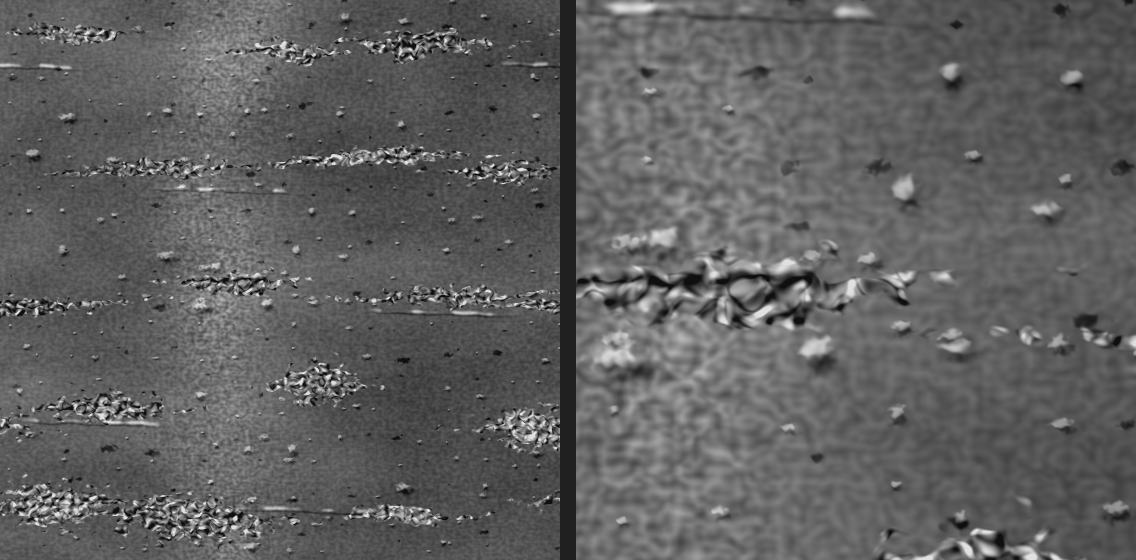
Left: the whole. Right: its middle third, enlarged.
Give the GLSL for this texture, as a WebGL 1 fragment shader.

```glsl
precision highp float;

uniform vec2 u_resolution;

#define LEFT_GRAY 0.362
#define RIGHT_GRAY 0.315
#define SHEEN_X 0.41
#define SHEEN_WIDTH 0.085
#define SHEEN_GAIN 0.1
#define GRAIN_GAIN 0.13
#define CRUST_GRAY 0.45
#define RELIEF_GAIN 0.46
#define CREVICE_DEPTH 0.24
#define SPECK_CELLS 12.0
#define SPECK_SHARE 0.7

float hash(vec2 p) {
  vec3 q = fract(vec3(p.xyx) * 0.1031);
  q += dot(q, q.yzx + 33.33);
  return fract((q.x + q.y) * q.z);
}

// Dot product of a random unit gradient with the offset from its corner
float corner(vec2 cell, vec2 offset) {
  float angle = 6.2832 * hash(cell + 50.0);
  return dot(vec2(cos(angle), sin(angle)), offset);
}

float noise(vec2 p) {
  vec2 i = floor(p), f = p - i;
  vec2 s = f * f * f * (f * (f * 6.0 - 15.0) + 10.0);
  vec2 x = vec2(1.0, 0.0), y = vec2(0.0, 1.0);
  return mix(mix(corner(i, f), corner(i + x, f - x), s.x),
             mix(corner(i + y, f - y), corner(i + 1.0, f - 1.0), s.x), s.y);
}

// Dull metal: soft clouds, a vertical sheen, grain and a faint weave
float plate(vec2 p) {
  float gray = mix(LEFT_GRAY, RIGHT_GRAY, smoothstep(0.42, 0.72, p.x));
  float d = (p.x - SHEEN_X - 0.06 * noise(vec2(3.0 * p.y, 2.5))) / SHEEN_WIDTH;
  float sheen = exp(-d * d) * (0.9 + 1.0 * noise(p * vec2(9.0, 5.0)));
  vec2 warped = p + 0.004 * vec2(noise(p * 50.0), noise(p * 50.0 + 4.0));
  float grain = noise(warped * vec2(135.0, 165.0)) + 0.6 * noise(warped * 80.0 + 5.0);
  float weave = noise(p * vec2(22.0, 210.0)) + 0.6 * noise(p * vec2(190.0, 16.0));
  float clouds = noise(p * vec2(3.0, 5.0) + 3.0) + 0.5 * noise(p * vec2(9.0, 16.0));
  gray += 0.1 * clouds + SHEEN_GAIN * sheen;
  return gray + (GRAIN_GAIN * grain + 0.035 * weave) * (0.65 + 1.0 * sheen);
}

// Rough grains lit from above, with bright tops and dark crevices
float crust(vec2 p) {
  vec2 warp = vec2(noise(p * 55.0), noise(p * 55.0 + 7.0));
  vec2 q = (p + 0.006 * warp) * vec2(78.0, 100.0);
  vec2 light = vec2(-0.2, 0.3);
  float relief = noise(q - light) - noise(q + light);
  float crevice = 1.0 - smoothstep(0.0, 0.2, abs(noise(q * 0.8 + 9.0)));
  float tops = smoothstep(0.08, 0.45, noise(q * 1.3 + 21.0));
  return CRUST_GRAY + RELIEF_GAIN * relief + 0.3 * noise(q * 1.9)
       + 0.4 * tops - CREVICE_DEPTH * crevice + 0.2 * noise(p * 8.0);
}

float lens(vec2 d, vec2 size) {
  return 1.0 - length(d / size);
}

// Small raised or sunken flecks, one at most in each grid cell
float specks(vec2 p) {
  vec2 cell = floor(p * SPECK_CELLS);
  vec2 spot = vec2(hash(cell + 11.0), hash(cell + 23.0));
  vec2 d = p - (cell + 0.25 + 0.5 * spot) / SPECK_CELLS;
  float big = hash(cell + 37.0);
  float radius = 0.003 + 0.004 * big * big * big;
  d /= radius * vec2(1.0 + 1.4 * hash(cell + 41.0), 1.0);
  d += 0.9 * noise(p * 150.0);
  float body = exp(-dot(d, d) * dot(d, d));
  vec2 below = d + vec2(-0.5, 1.5);
  float shade = exp(-dot(below, below));
  float raised = step(0.42, hash(cell + 53.0));
  float tone = mix(-0.23 * body, 0.36 * body - 0.25 * shade, raised);
  return tone * step(hash(cell + 67.0), SPECK_SHARE);
}

void main() {
  vec2 p = gl_FragCoord.xy / u_resolution;
  float gray = plate(p) + specks(p) + 0.8 * specks(p * 1.7 + 3.0);
  float cover = -9.0;
  float scratches = 0.0;

  // Uneven rows of crusted lenses with thin tails, each row with a scratch
  for (int r = 0; r < 5; r++) {
    float row = float(r);
    float rowY = 0.09 + 0.2 * row + 0.09 * (hash(vec2(row, 3.0)) - 0.5);
    for (int k = 0; k < 3; k++) {
      float id = row * 3.0 + float(k);
      vec2 rnd = vec2(hash(vec2(id, 17.0)), hash(vec2(id, 29.0)));
      float lift = 0.09 * (hash(vec2(id, 43.0)) - 0.5);
      vec2 center = vec2(fract(0.618 * id + 0.1), rowY + lift);
      vec2 size = vec2(0.05 + 0.075 * rnd.x, 0.015 + 0.034 * rnd.y * rnd.y);
      vec2 d = p - center;
      d.x = fract(d.x + 0.5) - 0.5;
      d.y += 0.016 * noise(vec2(p.x * 9.0, id + 0.5));
      cover = max(cover, lens(d, size));
      d.y += (rnd.y - 0.5) * 0.08 * d.x;
      cover = max(cover, lens(d, vec2(1.7 * size.x, 0.004 + 0.12 * size.y)));
    }
    vec2 s = p - vec2(fract(0.618 * row + 0.55), rowY - 0.022);
    s.x = fract(s.x + 0.5) - 0.5;
    s.y += 0.03 * s.x + 0.004 * noise(vec2(p.x * 25.0, row + 0.3));
    float extent = 1.0 - smoothstep(0.08, 0.15, abs(s.x));
    float broken = smoothstep(-0.15, 0.3, noise(vec2(p.x * 36.0, row + 0.5)));
    float ridge = exp(-pow(s.y / (0.0015 + 0.002 * broken), 2.0));
    float groove = exp(-pow((s.y + 0.005) / 0.002, 2.0));
    scratches += extent * (0.42 * ridge * broken - 0.13 * groove);
  }

  // Frayed edges shed loose grit around each lens
  cover = min(cover, 0.6 * cover + 0.24);
  cover = max(cover, 0.6 * cover);
  float fray = 0.6 * noise(p * vec2(34.0, 52.0)) + 0.5 * noise(p * vec2(75.0, 110.0));
  gray = mix(gray, crust(p), smoothstep(-0.08, 0.2, cover + fray));
  gray = clamp(gray + scratches, 0.06, 0.88);
  gl_FragColor = vec4(vec3(gray), 1.0);
}
```
